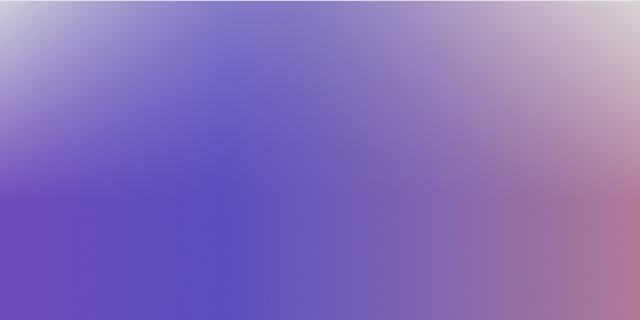
Reproduce this background procedurally as a WebGL 1 fragment shader.

```glsl
precision highp float;
// Soft violet-to-rose gradient with a pale haze sinking from the top and its corners.
uniform vec2 u_resolution;

// Sine-free hash of a cell, from 0 to 1.
float hash(vec2 cell) {
  vec3 p = fract(vec3(cell.xyx) * 0.1031);
  p += dot(p, p.yzx + 33.33);
  return fract((p.x + p.y) * p.z);
}

// Horizontal blend: violet, indigo, mauve, rose.
vec3 baseGradient(float x) {
  vec3 violet = vec3(0.43, 0.30, 0.73);
  vec3 indigo = vec3(0.355, 0.31, 0.745);
  vec3 mauve = vec3(0.50, 0.40, 0.69);
  vec3 rose = vec3(0.69, 0.48, 0.59);
  vec3 color = mix(violet, indigo, clamp(x / 0.35, 0.0, 1.0));
  color = mix(color, mauve, clamp((x - 0.35) / 0.32, 0.0, 1.0));
  return mix(color, rose, clamp((x - 0.67) / 0.33, 0.0, 1.0));
}

// Haze rises with height, faintly in the middle and strongly at the sides.
float hazeAmount(vec2 uv) {
  float offset = uv.x - 0.45;
  float side = pow(abs(offset) / (offset < 0.0 ? 0.45 : 0.55), 1.6);
  float rise = clamp((uv.y - 0.37) / 0.63, 0.0, 1.0);
  return (0.28 + 0.71 * side) * pow(rise, 1.4 - 0.42 * side);
}

void main() {
  vec2 uv = gl_FragCoord.xy / u_resolution;
  vec3 haze = mix(vec3(0.82, 0.82, 0.86), vec3(0.85, 0.84, 0.85), uv.x);
  vec3 color = mix(baseGradient(uv.x), haze, hazeAmount(uv));

  // Thin light rim along the top edge.
  color = mix(color, vec3(0.93), 0.8 * smoothstep(0.995, 0.999, uv.y));

  // Faint grain, fixed to the canvas size.
  color += 0.006 * (hash(floor(uv * vec2(512.0, 256.0))) - 0.5);
  gl_FragColor = vec4(color, 1.0);
}
```
